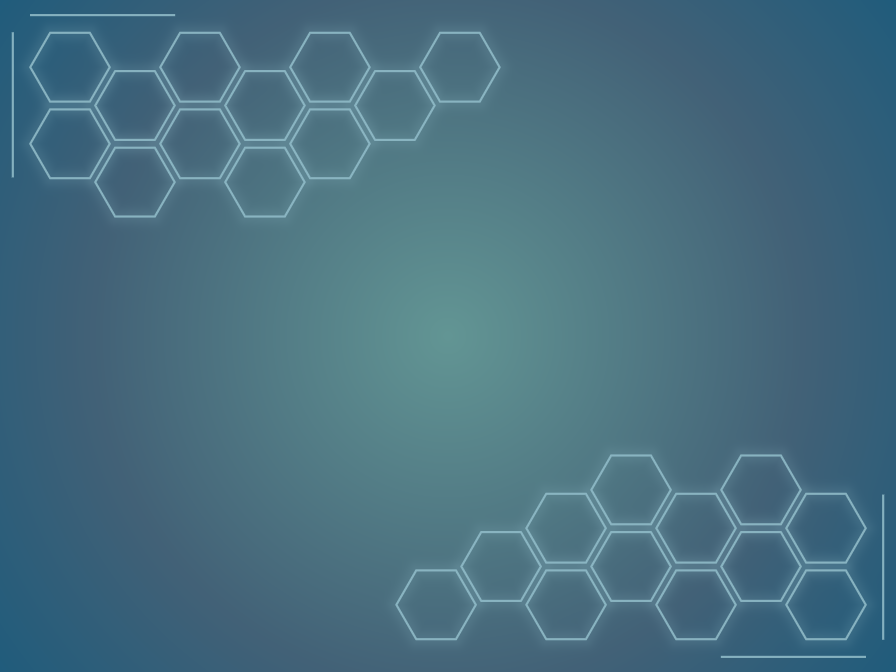
A Shadertoy shader for this background:

```glsl
const vec3 CENTER_TEAL = vec3(0.385, 0.585, 0.580);
const vec3 SLATE = vec3(0.258, 0.380, 0.465);
const vec3 DEEP_BLUE = vec3(0.125, 0.360, 0.485);
const vec3 LINE_COLOR = vec3(0.56, 0.73, 0.78);

// Signed distance to a flat-topped hexagon
float hexagon(vec2 p, float apothem) {
    const vec3 k = vec3(-0.866025, 0.5, 0.57735);
    p = abs(p);
    p -= 2.0 * min(dot(k.xy, p), 0.0) * k.xy;
    p -= vec2(clamp(p.x, -k.z * apothem, k.z * apothem), apothem);
    return length(p) * sign(p.y);
}

float box(vec2 p, vec2 halfSize) {
    vec2 q = abs(p) - halfSize;
    return length(max(q, 0.0)) + min(max(q.x, q.y), 0.0);
}

float coverage(float d, float pixel) {
    return clamp(0.5 - d / pixel, 0.0, 1.0);
}

// Radial backdrop with three stops
vec3 backdrop(float radius) {
    vec3 inner = mix(CENTER_TEAL, SLATE, clamp(radius / 0.53, 0.0, 1.0));
    return mix(inner, DEEP_BLUE, clamp((radius - 0.53) / 0.303, 0.0, 1.0));
}

void mainImage(out vec4 fragColor, in vec2 fragCoord) {
    float pixel = 1.0 / iResolution.y;
    vec2 p = (fragCoord - 0.5 * iResolution.xy) * pixel;
    vec3 color = backdrop(length(p));

    float outline = 1.0;
    float bars = 1.0;
    float glow = 0.0;

    // The corner ornament and its half-turn copy
    for (int side = 0; side < 2; side++) {
        vec2 q = side == 0 ? p : -p;

        // Staggered honeycomb, with a shorter second row
        for (int col = 0; col < 7; col++) {
            int rows = col < 5 ? 2 : 1;
            for (int row = 0; row < rows; row++) {
                float drop = float(row) + 0.5 * float(col % 2);
                vec2 cell = vec2(-0.5625 + 0.0967 * float(col), 0.400 - 0.114 * drop);
                float d = abs(hexagon(q - cell, 0.0512));
                outline = min(outline, d);
                glow += exp(-d * d / 0.00017);
            }
        }

        // Corner bars
        bars = min(bars, box(q - vec2(-0.514, 0.4775), vec2(0.108, 0.0016)));
        bars = min(bars, box(q - vec2(-0.6476, 0.344), vec2(0.0016, 0.108)));
    }

    // Soft halo, then crisp strokes
    color = mix(color, LINE_COLOR, 0.14 * min(glow, 2.0));
    float stroke = max(coverage(outline - 0.0016, pixel), coverage(bars, pixel));
    color = mix(color, LINE_COLOR, 0.9 * stroke);
    fragColor = vec4(color, 1.0);
}
```
